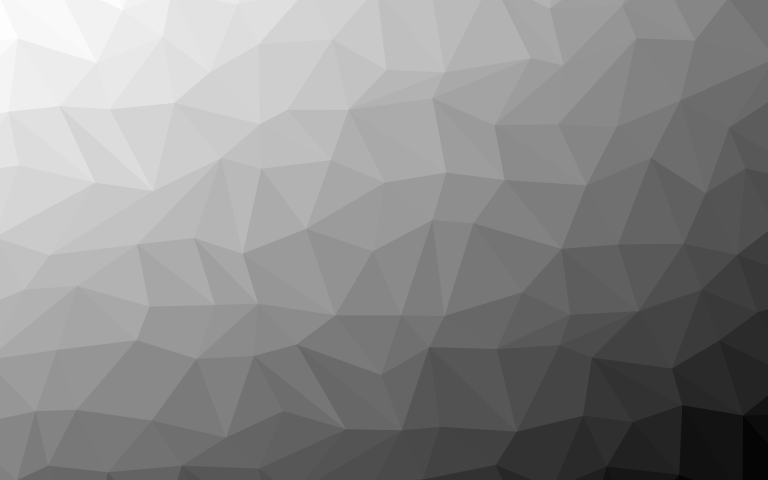
This background is drawn by a Shadertoy shader. Its source:

```glsl
// Low-poly mesh of flat grey triangles fading from white at top left to black at bottom right.

const float ROWS = 7.9;

vec2 hash2(vec2 p) {
    vec3 q = fract(p.xyx * vec3(0.1031, 0.1030, 0.0973));
    q += dot(q, q.yzx + 33.33);
    return fract((q.xx + q.yz) * q.zy);
}

float cross2(vec2 a, vec2 b) { return a.x * b.y - a.y * b.x; }

// Mesh vertex: staggered rows with random offsets
vec2 vertex(vec2 id) {
    vec2 jitter = (hash2(id + 40.0) - 0.5) * vec2(0.56, 0.62);
    return id + vec2(0.5 * mod(id.y, 2.0), 0.0) + jitter;
}

float signedArea(vec2 a, vec2 b, vec2 c) { return cross2(b - a, c - a); }

// Positive inside the counter-clockwise edge from a to b
float edgeDistance(vec2 p, vec2 a, vec2 b) {
    return cross2(normalize(b - a), p - a);
}

// Diagonal ramp, lifted on its lighter half and lowered at the side corners
float ramp(vec2 uv) {
    float t = 0.5 * (uv.x + 1.0 - uv.y);
    float side = uv.x + uv.y - 1.0;
    float lift = 0.115 - 0.08 * t - 0.115 * side * side;
    return 1.0 - t + 4.0 * t * (1.0 - t) * lift;
}

// Adds one facet as (shade * coverage, coverage)
void addTriangle(inout vec2 sum, vec2 p, vec2 a, vec2 b, vec2 c) {
    float inside = min(edgeDistance(p, a, b),
                   min(edgeDistance(p, b, c), edgeDistance(p, c, a)));
    float pixel = ROWS / iResolution.y;
    float coverage = clamp(0.5 + inside / pixel, 0.0, 1.0);
    vec2 center = (a + b + c) / 3.0;
    vec2 uv = center / ROWS * vec2(iResolution.y / iResolution.x, 1.0);
    float variation = (hash2(floor(center * 64.0)).x - 0.5) * 0.02;
    float shade = clamp(ramp(uv) + variation, 0.0, 1.0);
    sum += vec2(shade, 1.0) * coverage;
}

void mainImage(out vec4 fragColor, in vec2 fragCoord) {
    vec2 p = fragCoord / iResolution.y * ROWS;
    vec2 sum = vec2(0.0);

    // Split each nearby quad along the diagonal that leaves the fuller triangles
    for (int y = -1; y <= 1; y++) {
        for (int x = -2; x <= 1; x++) {
            vec2 id = floor(p) + vec2(x, y);
            vec2 a = vertex(id);
            vec2 b = vertex(id + vec2(1, 0));
            vec2 c = vertex(id + vec2(1, 1));
            vec2 d = vertex(id + vec2(0, 1));
            float splitAC = min(signedArea(a, b, c), signedArea(a, c, d));
            float splitBD = min(signedArea(a, b, d), signedArea(b, c, d));
            if (splitAC > splitBD) {
                addTriangle(sum, p, a, b, c);
                addTriangle(sum, p, a, c, d);
            } else {
                addTriangle(sum, p, a, b, d);
                addTriangle(sum, p, b, c, d);
            }
        }
    }
    fragColor = vec4(vec3(sum.x / max(sum.y, 0.001)), 1.0);
}
```
